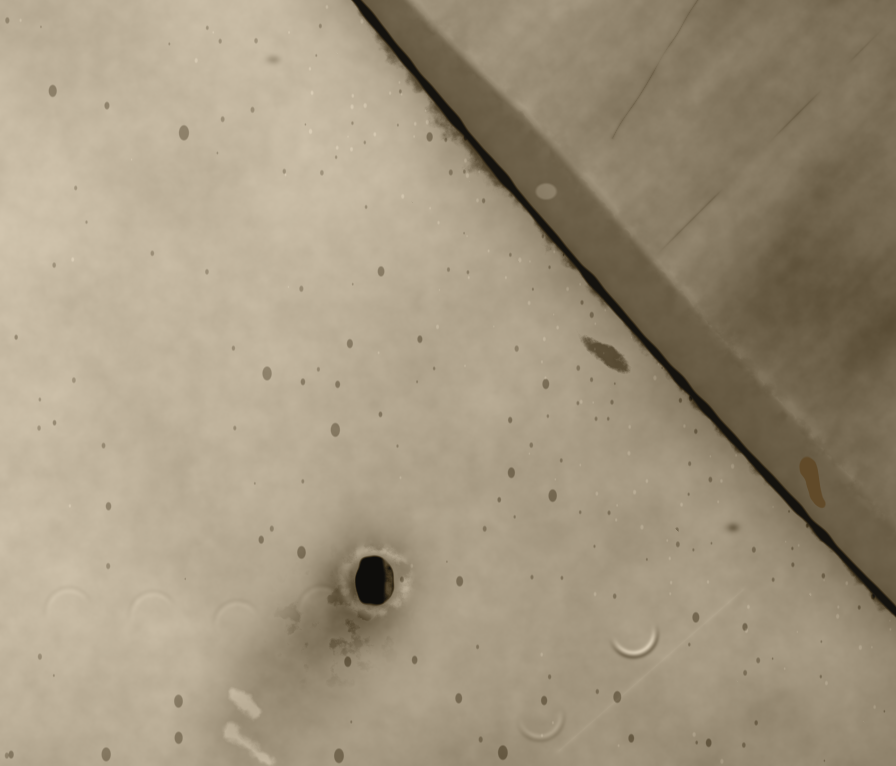
A Shadertoy shader for this texture:

```glsl
// Weathered plaster slab meeting a bevelled stone edge along a dark diagonal seam.
// Layered value noise tints both surfaces; distance functions place the seam,
// the drilled hole with its stain, chips, cracks, dents and scattered pits.

float hash(vec2 p) {
    vec3 q = fract(p.xyx * vec3(0.1031, 0.103, 0.0973));
    q += dot(q, q.yzx + 33.33);
    return fract((q.x + q.y) * q.z);
}

float noise(vec2 p) {
    vec2 i = floor(p), f = fract(p);
    f = f * f * (3.0 - 2.0 * f);
    return mix(mix(hash(i), hash(i + vec2(1, 0)), f.x),
               mix(hash(i + vec2(0, 1)), hash(i + vec2(1, 1)), f.x), f.y);
}

float fbm(vec2 p) {
    float sum = 0.0, amp = 0.5;
    for (int i = 0; i < 5; i++) {
        sum += amp * noise(p);
        p = mat2(1.6, 1.2, -1.2, 1.6) * p + 17.3;
        amp *= 0.5;
    }
    return sum;
}

float bell(float x) { return exp(-x * x); }

float blob(vec2 p, vec2 radii) { return bell(length(p / radii)); }

float below(float lo, float hi, float x) { return 1.0 - smoothstep(lo, hi, x); }

float segment(vec2 p, vec2 a, vec2 b) {
    vec2 ab = b - a;
    return length(p - a - ab * clamp(dot(p - a, ab) / dot(ab, ab), 0.0, 1.0));
}

// Randomly placed pits, one candidate per grid cell
float pits(vec2 p, float cells, float density) {
    vec2 g = p * cells, id = floor(g);
    vec2 centre = 0.25 + 0.5 * vec2(hash(id + 3.1), hash(id + 8.7));
    float radius = 0.04 + 0.11 * hash(id + 5.3), aa = cells / iResolution.y;
    float dist = length((g - id - centre) * vec2(1.2, 0.8));
    return step(hash(id), density) * below(radius - aa, radius + aa, dist);
}

// Crescent dent: lit inner lip with a darker line beneath
float dent(vec2 p) {
    float r = length(p) - 0.03;
    float arc = smoothstep(-0.2, 0.9, dot(normalize(p + 1e-5), vec2(0.3, -0.95)));
    return arc * (bell((r + 0.004) / 0.003) - bell((r - 0.002) / 0.003));
}

float plaster(vec2 p, float gap, float along, float cloud, float grit) {
    float v = 0.765 - 0.13 * smoothstep(0.2, 1.15, p.x * 0.8 + 0.35 * (1.0 - p.y));
    v += 0.03 * blob(p - vec2(0.38, 0.83), vec2(0.16, 0.2)) - 0.04 * below(0.0, 0.2, p.y);
    v += 0.13 * (cloud - 0.48) + 0.05 * (grit - 0.48) + 0.05 * (fbm(p * 13.0) - 0.48);

    // Grime gathering toward the seam
    v -= (0.12 + 0.1 * cloud) * exp(-gap / 0.045);
    float crust = exp(-gap / (0.012 + 0.012 * bell((along - 0.2) / 0.16)));
    v -= 0.28 * smoothstep(0.35, 0.75, crust + 0.75 * (grit - 0.5));
    vec2 g = mat2(0.78, 0.62, -0.62, 0.78) * (p - vec2(0.785, 0.54));
    v -= 0.28 * smoothstep(0.5, 0.8, blob(g, vec2(0.05, 0.016)) + 0.9 * (grit - 0.45));
    v -= 0.2 * blob(p - vec2(0.957, 0.311), vec2(0.008, 0.006));
    v -= 0.14 * blob(p - vec2(0.357, 0.922), vec2(0.009, 0.006));

    // Pits, denser near the seam
    v -= 0.2 * pits(p, 19.0, 0.1);
    v -= 0.16 * pits(p + 4.0, 47.0, 0.03 + 0.13 * exp(-gap / 0.15));
    v += 0.07 * pits(p + 9.0, 60.0, 0.25 * exp(-gap / 0.12));

    // Dents and a faint pale scratch
    v += 0.17 * dent(p - vec2(0.827, 0.174)) + 0.06 * dent(p - vec2(0.705, 0.065));
    for (float i = 0.0; i < 4.0; i++) {
        vec2 centre = vec2(0.09 + 0.11 * i, 0.16 + 0.06 * hash(vec2(i, 2)));
        v += 0.025 * dent(centre - p);
    }
    return v + 0.035 * exp(-segment(p, vec2(0.73, 0.02), vec2(0.97, 0.23)) / 0.003);
}

float stone(vec2 p, float side, float along, float cloud, float grit) {
    // Streaks and cracks run up and to the right
    vec2 q = vec2(dot(p, vec2(0.68, 0.73)), dot(p, vec2(0.73, -0.68)));
    float v = 0.585 - 0.08 * smoothstep(0.65, 1.15, p.x) + 0.22 * (fbm(q * vec2(2.5, 11)) - 0.48);
    v += 0.1 * (cloud - 0.48) + 0.06 * (grit - 0.48);
    v -= 0.1 * blob(p - vec2(1.08, 0.6), vec2(0.16, 0.1));
    vec2 w = p + 0.012 * (noise(p * 25.0) - 0.5);
    float crack = min(segment(w, vec2(0.86, 0.67), vec2(1.16, 0.97)),
                      segment(w, vec2(0.8, 0.82), vec2(0.91, 1.0)));
    v -= 0.09 * exp(-crack / 0.0015) * smoothstep(0.3, 0.6, noise(p * 18.0));

    // Bevel with a worn, paler upper lip
    float edge = side - 0.05 - 0.025 * smoothstep(0.0, 0.35, along) - 0.012 * (grit - 0.5);
    float bevel = 0.425 + 0.08 * (cloud - 0.5) + 0.04 * (grit - 0.5) - 0.06 * exp(-side / 0.012);
    v = mix(bevel, v, smoothstep(-0.006, 0.008, edge));
    v += 0.07 * exp(-abs(edge) / 0.007) * smoothstep(0.3, 0.65, grit);
    return v + 0.12 * smoothstep(0.45, 0.7, blob(p - vec2(0.713, 0.75), vec2(0.018, 0.014)));
}

void mainImage(out vec4 fragColor, in vec2 fragCoord) {
    vec2 p = fragCoord / iResolution.y;
    float px = 1.0 / iResolution.y, cloud = fbm(p * 4.0 + 2.0), grit = fbm(p * 55.0);

    // Seam: distance along it and signed distance across its slight bow
    vec2 q = p - vec2(0.468, 1.0);
    float along = dot(q, vec2(0.661, -0.75)), u = along / 1.057;
    float side = dot(q, vec2(0.75, 0.661)) + 0.047 * u * (1.0 - u);
    float v = mix(plaster(p, max(-side, 0.0), along, cloud, grit),
                  stone(p, max(side, 0.0), along, cloud, grit), smoothstep(-px, px, side));
    float width = 0.003 + 0.003 * noise(vec2(along * 40.0, 3.0));
    v = mix(v, 0.08, below(width - px, width + 2.0 * px, abs(side + 0.002)));

    // Stain around the hole, trailing to the lower left
    vec2 h = p - vec2(0.489, 0.242);
    float run = dot(h, vec2(-0.68, -0.73)), off = dot(h, vec2(0.73, -0.68));
    float trail = smoothstep(-0.04, 0.06, run) * below(0.1, 0.4, run) * bell(off / 0.065);
    float halo = blob(h - vec2(0.005, 0.012), vec2(0.07));
    v -= (0.2 * halo + 0.17 * trail) * (0.45 + 1.1 * fbm(p * 16.0));
    v -= 0.13 * trail * smoothstep(0.52, 0.7, grit) * below(0.08, 0.2, run);
    float flake = min(segment(p, vec2(0.305, 0.095), vec2(0.335, 0.07)),
                      segment(p, vec2(0.3, 0.045), vec2(0.35, 0.005)));
    v += 0.13 * below(0.004, 0.013, flake + 0.02 * (grit - 0.4));

    // Crusted rim, dark bore and a sliver of lit wall
    v += 0.16 * bell((length(h) - 0.041) / 0.008) * smoothstep(0.32, 0.65, grit);
    float bore = length(h * vec2(1.28, 1)) - 0.035 + 0.005 * noise(p * 70.0);
    float wall = below(0.002, 0.008, abs(h.x - 0.019 + 4.0 * h.y * h.y)) * smoothstep(0.3, 0.7, grit);
    v = mix(v, 0.055 + 0.28 * wall, below(-px, 2.0 * px, bore));

    // Warm tint, then a brown chip on the bevel
    vec3 color = max(v - vec3(0, 0.05, 0.14) * smoothstep(0.0, 0.3, v), 0.0);
    float chip = segment(p, vec2(1.056, 0.393), vec2(1.067, 0.345)) - 0.015 + 0.012 * noise(p * 65.0);
    fragColor = vec4(mix(color, vec3(0.38, 0.29, 0.16), below(-px, px, chip)), 1.0);
}
```
